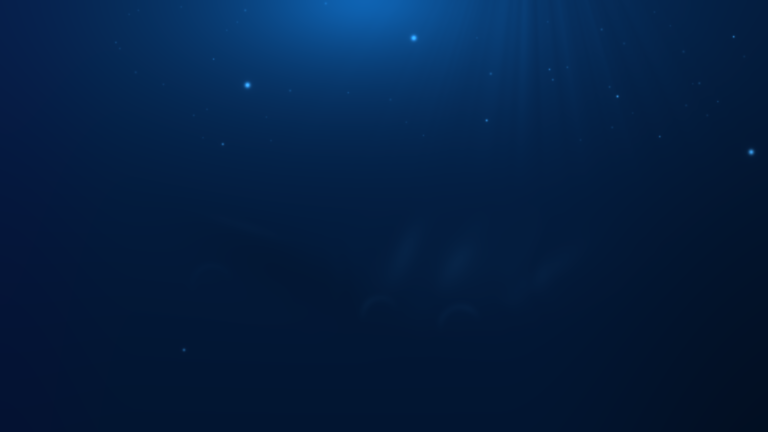
This background is drawn by a Shadertoy shader. Its source:

```glsl
vec2 hash2(vec2 p) {
    vec2 q = vec2(dot(p, vec2(127.1, 311.7)), dot(p, vec2(269.5, 183.3)));
    return fract(sin(q) * 43758.55);
}

float gradientNoise(vec2 p) {
    vec2 cell = floor(p), f = fract(p);
    vec2 u = f * f * f * (f * (f * 6.0 - 15.0) + 10.0);
    vec2 e = vec2(0.0, 1.0);
    float a = dot(hash2(cell) * 2.0 - 1.0, f);
    float b = dot(hash2(cell + e.yx) * 2.0 - 1.0, f - e.yx);
    float c = dot(hash2(cell + e.xy) * 2.0 - 1.0, f - e.xy);
    float d = dot(hash2(cell + e.yy) * 2.0 - 1.0, f - e.yy);
    return mix(mix(a, b, u.x), mix(c, d, u.x), u.y);
}

// Soft elongated patch, turned by an angle
float wisp(vec2 p, vec2 center, float angle, vec2 size) {
    float c = cos(angle), s = sin(angle);
    vec2 q = mat2(c, -s, s, c) * (p - center) / size;
    return exp(-dot(q, q));
}

// Upper part of a thin soft ring
float arc(vec2 p, vec2 center, float radius) {
    vec2 q = p - center;
    float rim = (length(q) - radius) / 0.009;
    return exp(-rim * rim) * smoothstep(-0.01, 0.04, q.y - 0.3 * q.x);
}

float spark(vec2 p, vec2 center, float radius) {
    float d = length(p - center) / radius;
    return exp(-d * d) + 0.16 * exp(-d * 0.9);
}

void mainImage(out vec4 fragColor, in vec2 fragCoord) {
    vec2 p = fragCoord / iResolution.y;
    float aspect = iResolution.x / iResolution.y;
    float side = p.x / aspect;

    // Deep water, darker at the lower right and violet at the left
    vec3 color = mix(vec3(0.008, 0.082, 0.19), vec3(0.012, 0.104, 0.24), p.y);
    color *= 1.0 - 0.32 * smoothstep(0.65, 1.05, side) * (1.0 - 0.6 * p.y);
    color += vec3(0.008, -0.012, 0.004) * smoothstep(0.18, 0.0, side);

    // Surface glow
    vec2 g = (p - vec2(0.475 * aspect, 1.0)) * vec2(1.0, 2.0);
    float glow = 0.38 * exp(-sqrt(dot(g, g) + 0.01) / 0.34);
    color += glow * vec3(0.16, 1.0, 1.62);

    // Light shafts fanning down from above
    vec2 r = p - vec2(0.69 * aspect, 1.45);
    float fan = r.x / -r.y;
    float shafts = gradientNoise(vec2(fan * 16.0, 2.5)) + 0.6 * gradientNoise(vec2(fan * 42.0, 7.5));
    shafts *= smoothstep(0.5, 1.0, p.y) * exp(-fan * fan * 5.0);
    color += shafts * vec3(0.006, 0.035, 0.055);

    // Faint drifting haze
    float grain = 0.75 + 0.8 * gradientNoise(p * vec2(13.0, 9.0) + 3.0 * gradientNoise(p * 5.0));
    float haze = wisp(p, vec2(1.06, 0.41), 0.95, vec2(0.075, 0.03));
    haze += 0.6 * wisp(p, vec2(0.94, 0.42), 1.15, vec2(0.07, 0.025));
    haze += 0.5 * wisp(p, vec2(1.25, 0.36), 0.65, vec2(0.08, 0.025));
    haze += 0.4 * wisp(p, vec2(0.57, 0.475), -0.3, vec2(0.08, 0.012));
    haze += 0.45 * wisp(p, vec2(1.05, 0.38), 0.1, vec2(0.28, 0.1));
    haze += 0.5 * arc(p, vec2(0.88, 0.27), 0.04) + 0.5 * arc(p, vec2(1.065, 0.245), 0.045);
    haze += 0.25 * arc(p, vec2(0.49, 0.34), 0.045);
    color += haze * grain * vec3(0.016, 0.042, 0.055);
    color *= 1.0 - 0.1 * wisp(p, vec2(0.68, 0.37), -0.45, vec2(0.25, 0.07));

    // Large sparks
    float light = spark(p, vec2(0.573, 0.803), 0.0062);
    light += 0.85 * spark(p, vec2(0.958, 0.912), 0.0062);
    light += 0.95 * spark(p, vec2(1.739, 0.648), 0.006);

    // Small motes, gathered near the surface
    for (int i = 0; i < 48; i++) {
        vec2 h = hash2(vec2(float(i), 4.7));
        vec2 k = hash2(vec2(float(i), 19.3));
        vec2 center = vec2((0.12 + 0.88 * h.x) * aspect, 1.0 - 0.34 * h.y);
        float strength = 0.08 + 0.6 * pow(k.x, 5.0);
        light += strength * spark(p, center, 0.0022 + 0.0015 * k.y * k.x);
    }
    light += 0.4 * spark(p, vec2(0.426, 0.19), 0.0035);
    color += light * vec3(0.2, 0.48, 0.66);

    fragColor = vec4(clamp(color, 0.0, 1.0), 1.0);
}
```
